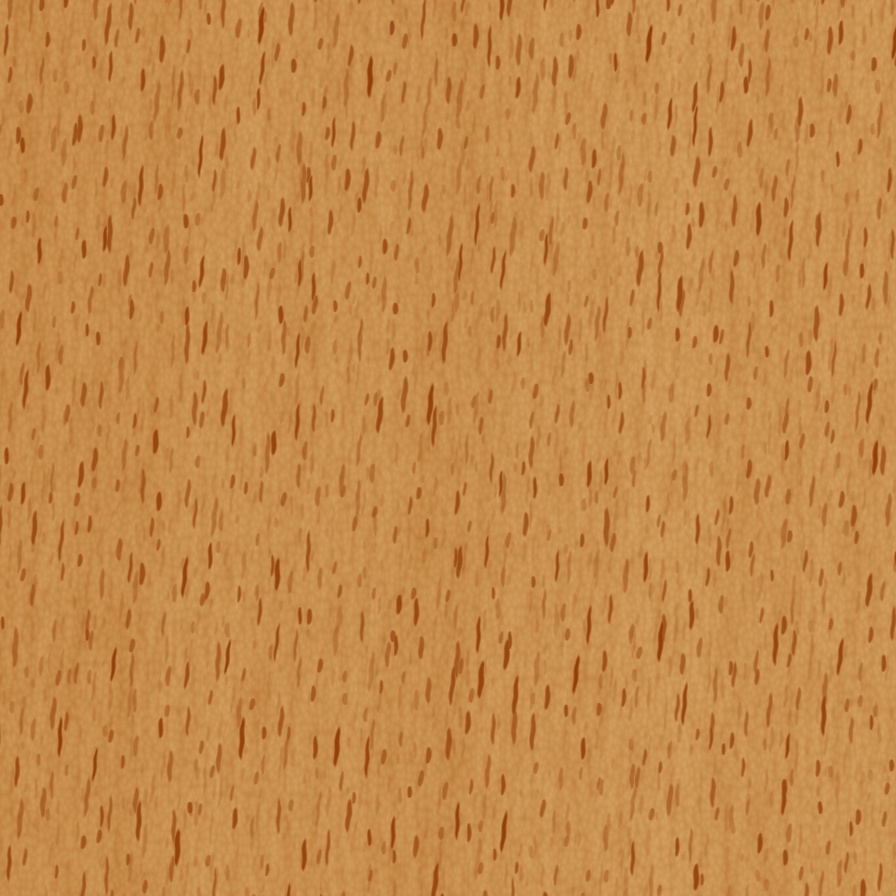
Reproduce this texture procedurally as a Shadertoy shader.

```glsl
// Pale beech wood: warm honey ground, fine vertical grain and short dark slanted flecks.

const vec3 LIGHT_WOOD  = vec3(0.818, 0.614, 0.364);
const vec3 DEEP_WOOD   = vec3(0.730, 0.475, 0.215);
const vec3 FLECK_BROWN = vec3(0.560, 0.215, 0.015);

const vec2 FLECK_GRID   = vec2(41.0, 23.0);   // strong flecks, cells per canvas
const vec2 FAINT_GRID   = vec2(53.0, 31.0);   // pale small flecks
const vec2 GRAIN_GRID   = vec2(170.0, 115.0); // fine mottling
const vec2 STREAK_GRID  = vec2(100.0, 13.0);  // long fibres
const float FLECK_SLANT = 0.075;              // lean to the right, towards the top
const float SLANT_VARY  = 0.10;
const float MIN_LENGTH  = 0.007;              // half lengths
const float MAX_LENGTH  = 0.025;
const float FLECK_WIDTH = 0.0027;             // half width
const float EDGE_SOFT   = 0.0015;
const float FAINT_SHARE = 0.24;
const float BASE_TONE   = 0.39;

vec3 hash3(vec2 p) {
    vec3 q = fract(vec3(p.xyx) * vec3(0.1031, 0.1030, 0.0973));
    q += dot(q, q.yxz + 33.33);
    return fract((q.xxy + q.yzz) * q.zyx);
}

// Distance to the nearest scattered point, centred near zero.
float cellular(vec2 p) {
    vec2 cell = floor(p);
    float nearest = 4.0;
    for (int j = -1; j <= 1; j++)
    for (int i = -1; i <= 1; i++) {
        vec2 id = cell + vec2(i, j);
        vec2 d = id + hash3(id + 17.0).xy - p;
        nearest = min(nearest, dot(d, d));
    }
    return sqrt(nearest) - 0.47;
}

// Tapered flecks, one per cell, with each column shifted to break up the rows.
float flecks(vec2 uv, vec2 grid, float seed, float sizeScale) {
    vec2 p = uv * grid;
    float soft = max(EDGE_SOFT, 0.7 / iResolution.y);
    float cover = 0.0;
    for (int i = -1; i <= 1; i++) {
        float column = floor(p.x) + float(i);
        float y = p.y + 7.0 * hash3(vec2(column, seed)).x;
        for (int j = -1; j <= 1; j++) {
            vec2 id = vec2(column, floor(y) + float(j));
            vec3 place = hash3(id + seed);
            vec3 form = hash3(id + seed + 71.3);
            vec2 d = (vec2(p.x, y) - id - place.xy) / grid;

            float halfLength = sizeScale * mix(MIN_LENGTH, MAX_LENGTH, form.x * form.x);
            float halfWidth = sizeScale * FLECK_WIDTH * mix(0.65, 1.15, form.y);
            float slant = FLECK_SLANT + SLANT_VARY * (place.z - 0.5);
            float bend = 0.0005 * sin(d.y * 260.0 + form.z * 6.3);
            float along = d.y / halfLength;
            float across = abs(d.x - slant * d.y + bend);
            float taper = sqrt(max(0.0, 1.0 - along * along));
            float shape = smoothstep(-soft, soft, halfWidth * taper - across);
            shape *= smoothstep(1.15, 0.75, abs(along));

            float strength = mix(0.30, 1.0, form.z) * mix(0.75, 1.0, form.x);
            cover = max(cover, shape * strength);
        }
    }
    return cover;
}

// Broad vertical bands that drift slowly along the board.
float bands(vec2 uv) {
    float x = uv.x + 0.012 * sin(uv.y * 5.0 + uv.x * 4.0);
    return 0.40 * sin(x * 15.0 + 0.6)
         + 0.35 * sin(x * 37.0 + 2.1 + 0.8 * sin(uv.y * 4.0))
         + 0.30 * sin(x * 89.0 + 1.2 * sin(uv.y * 7.0 + 1.0))
         + 0.25 * sin(x * 211.0 + 1.5 * sin(uv.y * 11.0));
}

void mainImage(out vec4 fragColor, in vec2 fragCoord) {
    vec2 uv = fragCoord / iResolution.y;
    vec2 fibre = vec2(uv.x - 0.02 * uv.y, uv.y);

    // Ground tone: side to side shading, bands, fibres and mottling
    float tone = BASE_TONE + 0.20 * (0.5 - uv.x);
    tone += 0.12 * bands(fibre);
    tone += 0.38 * cellular(fibre * STREAK_GRID);
    tone += 0.48 * cellular(uv * GRAIN_GRID);
    vec3 color = mix(LIGHT_WOOD, DEEP_WOOD, clamp(tone, -0.1, 1.15));

    // Flecks: a pale layer below a dark one
    float faint = FAINT_SHARE * flecks(uv, FAINT_GRID, 5.0, 0.8);
    float strong = flecks(uv, FLECK_GRID, 43.0, 1.0);
    color = mix(color, FLECK_BROWN, max(faint, 0.95 * strong));

    fragColor = vec4(color, 1.0);
}
```
